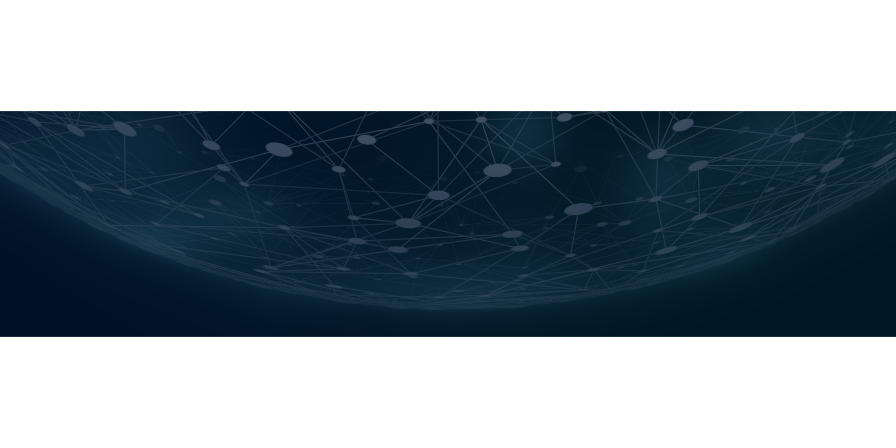
Write a WebGL 2 fragment shader that draws this background.

```glsl
#version 300 es
precision highp float;

uniform vec2 u_resolution;
out vec4 outColor;

const vec3 NAVY = vec3(0.0, 0.07, 0.155);
const vec3 DEEP = vec3(0.0, 0.085, 0.135);
const vec3 TEAL = vec3(0.09, 0.23, 0.30);
const vec3 INK = vec3(0.25, 0.315, 0.395);

vec2 hash2(vec2 p) {
    vec3 q = fract(p.xyx * vec3(0.1031, 0.1030, 0.0973));
    q += dot(q, q.yzx + 33.33);
    return fract((q.xx + q.yz) * q.zy);
}

float noise(vec2 p) {
    vec2 i = floor(p), f = fract(p);
    f = f * f * (3.0 - 2.0 * f);
    float low = mix(hash2(i).x, hash2(i + vec2(1, 0)).x, f.x);
    float high = mix(hash2(i + vec2(0, 1)).x, hash2(i + vec2(1, 1)).x, f.x);
    return mix(low, high, f.y);
}

float segmentDistance(vec2 p, vec2 a, vec2 b) {
    vec2 ab = b - a;
    float t = clamp(dot(p - a, ab) / max(dot(ab, ab), 1e-6), 0.0, 1.0);
    return length(p - a - ab * t);
}

float coverage(float dist, float pixel) {
    return clamp(0.5 - dist / pixel, 0.0, 1.0);
}

float glow(vec2 p, vec2 center, vec2 size) {
    vec2 d = (p - center) / size;
    return exp(-dot(d, d));
}

// Globe is (center, radius); angles are (turn, tilt away from the viewer)
vec2 toAngles(vec2 p, vec3 globe) {
    vec2 d = p - globe.xy;
    return vec2(atan(d.x, -d.y), asin(min(length(d) / globe.z, 1.0)));
}

vec2 toPlane(vec2 angles, vec3 globe) {
    float reach = globe.z * sin(min(angles.y, 1.55));
    return globe.xy + reach * vec2(sin(angles.x), -cos(angles.x));
}

vec2 nodeAngles(vec2 id, float cell, float seed) {
    return (id + 0.08 + 0.84 * hash2(id + seed)) * cell;
}

// Flat disc lying on the globe, foreshortened along its radius
float discDistance(vec2 p, vec2 node, float tilt, float size, vec2 center) {
    vec2 radial = normalize(node - center);
    vec2 d = p - node;
    float squash = max(cos(tilt) * 0.85, 0.12);
    vec2 q = vec2(dot(d, vec2(-radial.y, radial.x)), dot(d, radial) / squash);
    return (length(q) - size) * squash;
}

// Scattered nodes joined to hashed neighbours; x is links, y is discs
vec2 network(vec2 p, vec3 globe, float cell, float seed, float discSize, float lineWidth, float pixel) {
    vec2 home = floor(toAngles(p, globe) / cell);
    vec2 ink = vec2(0.0);
    for (int j = -3; j <= 3; j++) {
        for (int i = -2; i <= 2; i++) {
            vec2 id = home + vec2(i, j);
            vec2 angles = nodeAngles(id, cell, seed);
            vec2 node = toPlane(angles, globe);
            float pick = hash2(id + seed + 71.0).x;
            float size = discSize * (0.35 + 0.65 * pick * pick);
            ink.y = max(ink.y, coverage(discDistance(p, node, angles.y, size, globe.xy), pixel));
            for (int k = 0; k < 3; k++) {
                vec2 hop = floor(hash2(id + seed + 19.0 * float(k + 1)) * 5.0) - 2.0;
                vec2 other = toPlane(nodeAngles(id + hop, cell, seed), globe);
                float d = segmentDistance(p, node, other) - lineWidth;
                ink.x = max(ink.x, coverage(d, pixel) * (0.55 + 0.45 * pick));
            }
        }
    }
    return ink;
}

void main() {
    float pixel = 1.0 / u_resolution.y;
    vec2 p = gl_FragCoord.xy * pixel;
    p.x += 1.0 - 0.5 * u_resolution.x * pixel;
    vec3 globe = vec3(1.01, 2.13, 1.82);
    float r = length(p - globe.xy) / globe.z;

    // Night gradient and hazy rim
    vec3 color = mix(NAVY, DEEP, smoothstep(0.0, 1.7, p.x));
    float inside = smoothstep(1.012, 0.985, r);
    float rim = r < 1.0 ? exp(-11.0 * (1.0 - r)) : exp(-42.0 * (r - 1.0));
    float haze = rim * (0.28 + 0.32 * noise(p * vec2(5.0, 7.0)));

    // Soft lights on the globe
    float lights = 0.75 * glow(p, vec2(1.17, 0.70), vec2(0.09, 0.08));
    lights += 0.55 * glow(p, vec2(0.52, 0.52), vec2(0.13, 0.08));
    lights += 0.55 * glow(p, vec2(1.48, 0.61), vec2(0.10, 0.10));
    lights += 0.60 * glow(p, vec2(1.75, 0.70), vec2(0.16, 0.10));
    lights += 0.45 * glow(p, vec2(0.24, 0.68), vec2(0.20, 0.12));
    lights += 0.40 * glow(p, vec2(0.34, 0.46), vec2(0.10, 0.06));
    lights += 0.40 * glow(p, vec2(1.04, 0.36), vec2(0.22, 0.06));
    lights += 0.15 * noise(p * 6.0 + 4.0);
    color = mix(color, TEAL, clamp(haze + lights * inside * 0.75, 0.0, 0.85));

    // Coarse web in front, finer web gathering near the rim
    float band = coverage(abs(p.y - 0.5) - 0.252, pixel);
    if (band > 0.0 && r < 1.02) {
        vec2 web = network(p, globe, 0.105, 7.0, 0.033, 0.0013, pixel);
        vec2 fine = network(p, globe, 0.075, 43.0, 0.016, 0.0004, pixel);
        float nearRim = smoothstep(0.78, 0.94, r);
        float ink = max(max(web.x * 0.8, web.y), max(fine.x * 0.55, fine.y * 0.8) * nearRim);
        color = mix(color, INK, ink * mix(0.95, 0.65, nearRim) * inside);
    }

    outColor = vec4(mix(vec3(1.0), color, band), 1.0);
}
```
